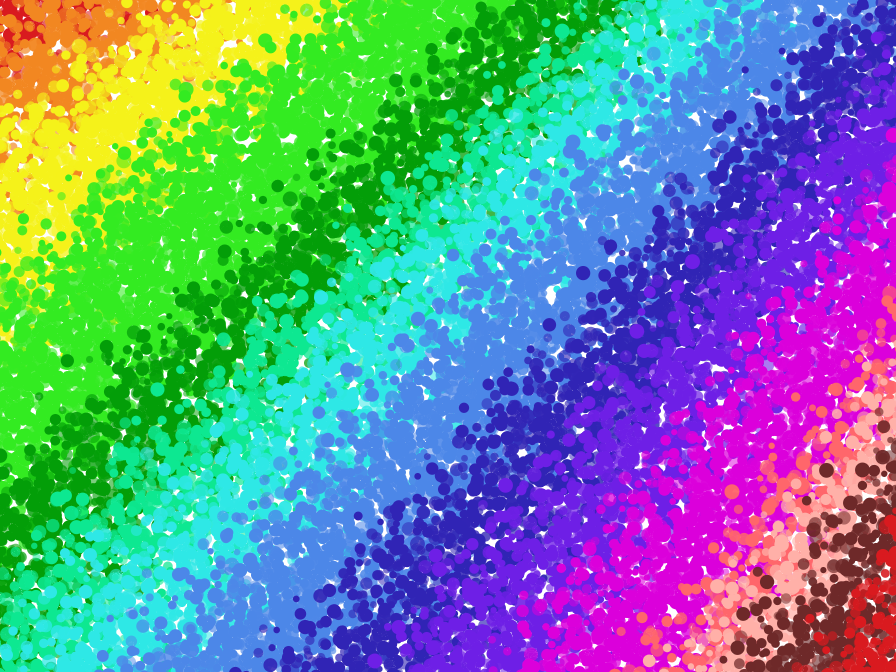
A Shadertoy shader for this background:

```glsl
// Rainbow of scattered paint dots, banded diagonally from upper left to lower right.

const int BANDS = 15;

// Band colours, in painting order
const vec3 paint[BANDS] = vec3[](
    vec3(.85, .10, .12), vec3(.95, .53, .13), vec3(.96, .95, .10),
    vec3(.20, .92, .13), vec3(.01, .62, .03), vec3(.05, .91, .57),
    vec3(.18, .91, .90), vec3(.30, .53, .91), vec3(.19, .14, .71),
    vec3(.43, .12, .90), vec3(.86, .00, .86), vec3(1., .40, .42),
    vec3(1., .69, .66), vec3(.43, .16, .16), vec3(.85, .10, .12));

// Where each band begins along the diagonal
const float start[BANDS] = float[](
    -9., .025, .10, .195, .32, .385, .43, .49,
    .585, .66, .74, .84, .87, .91, .975);

// Four values in 0..1 from a point, without sine
vec4 hash4(vec2 p) {
    vec4 v = fract(p.xyxy * vec4(.1031, .1030, .0973, .1099));
    v += dot(v, v.wzxy + 33.33);
    return fract((v.xxyz + v.yzzw) * v.zywx);
}

// Progress along the rainbow; the bands fan out slightly
float diagonal(vec2 p, float aspect) {
    float down = 1. - p.y;
    float t = (p.x + down) / (1. + aspect);
    return t - (.18 - .45 * t) * (p.x - down) / (1. + aspect);
}

float bandAt(float t) {
    float band = 0.;
    for (int b = 1; b < BANDS; b++) band += step(start[b], t);
    return band;
}

void mainImage(out vec4 fragColor, in vec2 fragCoord) {
    const float cells = 44.;
    const int layers = 8;
    float aspect = iResolution.x / iResolution.y;
    vec2 p = fragCoord / iResolution.y;
    float pixel = cells / iResolution.y;

    // Topmost dots at this point, as (rank, opacity)
    vec2 stack[4] = vec2[](vec2(0), vec2(0), vec2(0), vec2(0));

    for (int layer = 0; layer < layers; layer++) {
        // Each layer is a shifted grid with one dot per cell
        vec2 shift = hash4(vec2(layer, 7)).xy;
        vec2 q = p * cells + shift;
        vec2 base = floor(q - .5);

        for (int i = 0; i < 4; i++) {
            vec2 cell = base + vec2(i & 1, i >> 1);
            vec2 seed = cell + float(layer) * vec2(91, 57) + 20.;
            vec4 h = hash4(seed);
            vec2 center = cell + h.xy;
            float radius = mix(.2, .49, h.z);
            float cover = clamp((radius - length(q - center)) / pixel + .5, 0., 1.);
            if (cover <= 0.) continue;

            // Stray a little from the home band; later bands lie on top
            vec4 g = hash4(seed + vec2(17.3, 900.7));
            float stray = (g.x + g.y - 1.) * .07 - .022;
            float band = bandAt(diagonal((center - shift) / cells, aspect) + stray);
            vec2 dab = vec2(band + .05 + .9 * g.z, cover * min(1., .5 + .9 * g.w));

            // Insert by rank
            for (int k = 0; k < 4; k++) {
                if (dab.x > stack[k].x) {
                    vec2 lower = stack[k];
                    stack[k] = dab;
                    dab = lower;
                }
            }
        }
    }

    // Lay the translucent dots over white, lowest first
    vec3 color = vec3(1);
    for (int k = 3; k >= 0; k--)
        color = mix(color, paint[int(stack[k].x)], stack[k].y);
    fragColor = vec4(color, 1);
}
```
